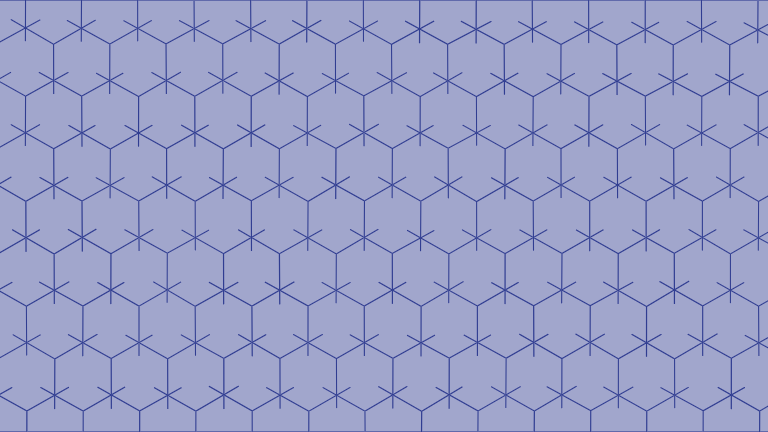
Write a Shadertoy shader that draws this pattern.

```glsl
// Thin blue honeycomb whose edges overshoot one corner of each cell to form six-armed stars.
#define PAPER vec3(0.63, 0.65, 0.80)
#define INK vec3(0.19, 0.24, 0.57)
#define PITCH vec2(0.13044, 0.12141)   // star spacing across and down, in canvas heights
#define FIRST_STAR vec2(0.0583, 0.0645) // from the top left corner
#define JOINT_RISE 0.0845              // length of the upright edges
#define OVERSHOOT vec2(0.0365, 0.030)  // past the star: slanted arms, upright arm
#define LINE_WIDTH 0.00264
#define ROW_DRIFT 0.0005               // sideways creep per row
#define TOP_TILT 0.0026                // slope of the uppermost rows
#define WOBBLE 0.0012                  // hand-placed unevenness

vec2 hash2(vec2 p) {
    vec3 h = fract(p.xyx * vec3(0.1031, 0.1030, 0.0973));
    h += dot(h, h.yzx + 33.33);
    return fract((h.xx + h.yz) * h.zy);
}

// Node positions, with y measured downward; id = (column, row)
vec2 starAt(vec2 id) {
    vec2 p = FIRST_STAR + PITCH * (id + vec2(0.5 * mod(id.y, 2.0), 0.0));
    p.x += ROW_DRIFT * id.y;
    p.y += TOP_TILT * p.x * (1.0 - smoothstep(0.08, 0.30, p.y));
    return p + WOBBLE * (hash2(id + 40.0) - 0.5);
}

vec2 jointAbove(vec2 id) {
    return starAt(id) - vec2(0.0, JOINT_RISE) + WOBBLE * (hash2(id + 90.0) - 0.5);
}

float segmentDistance(vec2 p, vec2 a, vec2 b) {
    vec2 ab = b - a;
    return length(p - a - ab * clamp(dot(p - a, ab) / dot(ab, ab), 0.0, 1.0));
}

// Box-filtered line, which keeps its weight when thinner than a pixel
float stroke(float d, float width, float pixel) {
    vec2 edges = (d + vec2(0.5, -0.5) * width) / pixel + 0.5;
    edges = clamp(edges, 0.0, 1.0);
    return edges.x - edges.y;
}

// Edge from a joint through a star, ending a little beyond it
float edgeStroke(vec2 p, vec2 joint, vec2 star, float extra, float width, float pixel) {
    vec2 tip = star + normalize(star - joint) * extra;
    return stroke(segmentDistance(p, joint, tip), width, pixel);
}

float honeycomb(vec2 p, float pixel) {
    float ink = 0.0;
    float nearRow = floor((p.y - FIRST_STAR.y) / PITCH.y + 0.5);
    for (float j = -1.0; j <= 1.0; j++) {
        float row = nearRow + j;
        float odd = mod(row, 2.0);
        float nearCol = floor((p.x - FIRST_STAR.x - ROW_DRIFT * row) / PITCH.x - 0.5 * odd + 0.5);
        for (float i = -1.0; i <= 1.0; i++) {
            vec2 id = vec2(nearCol + i, row);
            vec2 star = starAt(id);
            vec2 vary = hash2(id + 150.0) - 0.5;
            vec2 extra = OVERSHOOT * (1.0 + 0.12 * vary);
            float width = LINE_WIDTH * (1.0 + 0.2 * vary.y);
            vec2 lowerLeft = id + vec2(odd - 1.0, 1.0);
            vec2 lowerRight = id + vec2(odd, 1.0);
            ink = max(ink, edgeStroke(p, jointAbove(id), star, extra.y, width, pixel));
            ink = max(ink, edgeStroke(p, jointAbove(lowerLeft), star, extra.x, width, pixel));
            ink = max(ink, edgeStroke(p, jointAbove(lowerRight), star, extra.x, width, pixel));
        }
    }
    return ink;
}

void mainImage(out vec4 fragColor, in vec2 fragCoord) {
    float pixel = 1.0 / iResolution.y;
    vec2 p = fragCoord * pixel;
    p.y = 1.0 - p.y;

    // Thin rules along the top and bottom edges
    float rules = stroke(min(p.y, 1.0 - p.y), LINE_WIDTH, pixel);

    fragColor = vec4(mix(PAPER, INK, max(honeycomb(p, pixel), rules)), 1.0);
}
```
